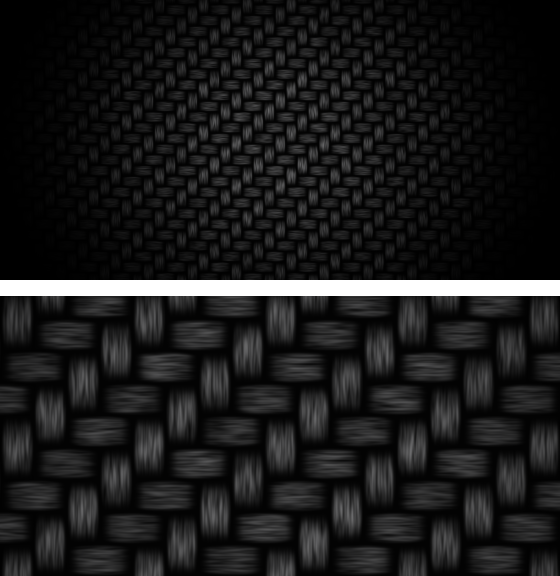
Top: the whole. Bottom: its middle third, enlarged.
Reproduce this texture procedurally as a WebGL 1 fragment shader.

```glsl
precision highp float;
// Black carbon-fibre cloth: a 2/2 twill weave of glossy tows under a soft central light.

uniform vec2 u_resolution;

const float PI = 3.14159265;
const vec2 CELL = vec2(0.0392, 0.0383);        // tow pitch, in canvas heights
const vec2 WEAVE_ORIGIN = vec2(0.962, 0.601);  // centre of one upright float
const vec3 GAP_COLOR = vec3(0.012);
const vec3 FIBRE_COLOR = vec3(0.062);
const vec3 SHEEN_COLOR = vec3(0.205, 0.205, 0.208);

float hash(vec2 p) {
  return fract(sin(dot(p, vec2(127.1, 311.7))) * 43758.55);
}

vec2 gradient(vec2 p) {
  float angle = 2.0 * PI * hash(p);
  return vec2(cos(angle), sin(angle));
}

// Gradient noise, roughly -0.7 to 0.7
float noise(vec2 p) {
  vec2 i = floor(p);
  vec2 f = p - i;
  vec2 w = f * f * f * (f * (f * 6.0 - 15.0) + 10.0);
  vec2 e = vec2(1.0, 0.0);
  float low = mix(dot(gradient(i), f), dot(gradient(i + e), f - e), w.x);
  float high = mix(dot(gradient(i + e.yx), f - e.yx),
                   dot(gradient(i + e.xx), f - e.xx), w.x);
  return mix(low, high, w.y);
}

// Fine strands: stretched along the tow, different for every seed
float strands(float along, float across, float seed) {
  float offset = floor(seed * 90.0);
  float coarse = noise(vec2(along * 0.9 + offset, across * 7.0 + offset));
  float fine = noise(vec2(along * 1.6 - offset, across * 15.0 + offset));
  return 1.0 + 0.75 * coarse + 0.7 * fine;
}

// One float: along runs -1 to 1, across runs -0.5 to 0.5
vec3 tow(float along, float across, float seed, float sharpness, float gain) {
  float bulge = 1.0 - 0.16 * along * along;
  float side = 1.0 - smoothstep(0.34, 0.51, abs(across) / bulge);
  float ends = 1.0 - smoothstep(0.6, 1.0, abs(along));
  float crest = pow(max(cos(along * PI * 0.5), 0.0), sharpness);
  float roundness = 1.0 - 1.3 * across * across;
  float glow = crest * roundness * gain * mix(0.82, 1.18, seed);
  vec3 lit = (FIBRE_COLOR + SHEEN_COLOR * glow) * strands(along, across, seed);
  return mix(GAP_COLOR, max(lit, GAP_COLOR), side * ends);
}

// Floats span two cells and step diagonally with a period of four
vec3 twill(vec2 g) {
  vec2 cell = floor(g);
  vec2 local = g - cell - 0.5;
  float phase = mod(cell.y - cell.x + 1.0, 4.0);
  if (phase < 1.5) {
    float t = g.y - cell.x + 1.0;
    float seed = hash(vec2(cell.x, floor(t / 4.0)) + 3.7);
    return tow(mod(t, 4.0) - 1.0, local.x, seed, 1.9, 1.12);
  }
  float t = g.x - cell.y + 2.0;
  float seed = hash(vec2(floor(t / 4.0), cell.y) + 41.3);
  return tow(mod(t, 4.0) - 1.0, local.y, seed, 1.1, 0.72);
}

// Elliptical falloff to black at the left and right sides
float spotlight(vec2 uv) {
  vec2 q = (uv - 0.5) * vec2(2.0, 1.15);
  return 1.0 - smoothstep(0.02, 1.04, length(q));
}

void main() {
  vec2 uv = gl_FragCoord.xy / u_resolution;
  vec2 p = gl_FragCoord.xy / u_resolution.y;
  vec2 g = (p - WEAVE_ORIGIN) / CELL + vec2(0.5, 0.0);

  // Average a few points inside the pixel to smooth the edges
  vec2 pixel = 1.0 / (u_resolution.y * CELL);
  vec3 color = vec3(0.0);
  for (int j = 0; j < 2; j++) {
    for (int i = 0; i < 2; i++) {
      color += twill(g + (vec2(float(i), float(j)) - 0.5) * 0.5 * pixel);
    }
  }
  gl_FragColor = vec4(color * 0.25 * spotlight(uv), 1.0);
}
```
